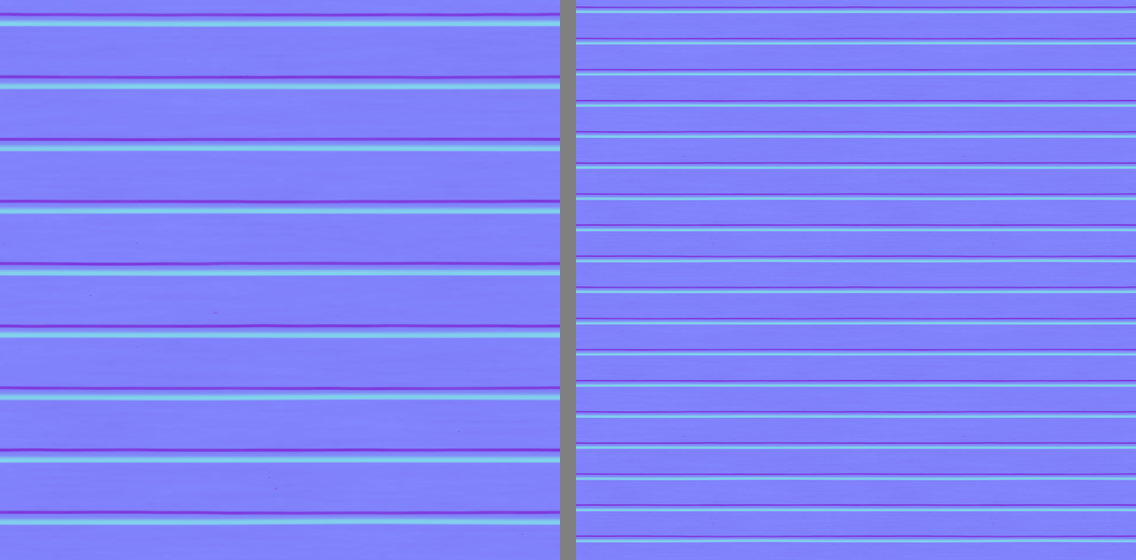
Left: one tile. Right: repeated 2 by 2.
Write a WebGL 2 fragment shader that draws this texture map.

```glsl
#version 300 es
precision highp float;
// Tiling normal map of nine horizontal lap boards with grooves, faint grain and specks.

#define ROWS 9.0
#define LIP_POS 0.762
#define LIP_HALF_WIDTH 0.036
#define BEVEL_POS 0.615
#define BEVEL_HALF_WIDTH 0.048
#define WAVER 0.016
#define GRAIN 0.014
#define SPECKS 16

uniform vec2 u_resolution;
out vec4 outColor;

const vec3 FLAT = vec3(0.502, 0.508, 0.985);
const vec3 LIP = vec3(0.49, 0.19, 0.84);
const vec3 BEVEL = vec3(0.51, 0.83, 0.925);
const vec3 SLOPE = vec3(0.51, 0.61, 0.95);

float hash(vec2 p) {
    vec3 q = fract(vec3(p.xyx) * 0.1031);
    q += dot(q, q.yzx + 33.33);
    return fract((q.x + q.y) * q.z);
}

// Value noise in 0..1 that wraps after a whole number of cells.
float tileNoise(vec2 uv, vec2 cells, float seed) {
    vec2 p = uv * cells;
    vec2 i = floor(p);
    vec2 f = fract(p);
    f = f * f * (3.0 - 2.0 * f);
    vec2 a = mod(i, cells) + seed;
    vec2 b = mod(i + 1.0, cells) + seed;
    return mix(mix(hash(a), hash(vec2(b.x, a.y)), f.x),
               mix(hash(vec2(a.x, b.y)), hash(b), f.x), f.y);
}

// Noise along one board, different for each row.
float rowNoise(float x, float row, float cells, float seed) {
    return tileNoise(vec2(x, (row + 0.0) / ROWS), vec2(cells, ROWS), seed);
}

// Small dents, lit on one side and dark on the other.
vec3 addSpecks(vec3 color, vec2 uv) {
    for (int i = 0; i < SPECKS; i++) {
        float id = float(i);
        vec2 center = vec2(hash(vec2(id, 3.7)), hash(vec2(id, 19.3)));
        vec2 d = fract(uv - center + 0.5) - 0.5;
        float size = mix(0.0012, 0.0034, pow(hash(vec2(id, 41.1)), 4.0));
        float dent = exp(-dot(d, d) / (size * size));
        vec3 tint = mix(SLOPE, LIP, smoothstep(-size, size, d.y));
        color = mix(color, tint, dent * 0.6);
    }
    return color;
}

void main() {
    vec2 uv = gl_FragCoord.xy / u_resolution;
    float pixel = ROWS / u_resolution.y;
    float row = mod(floor(uv.y * ROWS), ROWS);
    float y = fract(uv.y * ROWS);

    // Each edge wavers slightly along its length.
    float lipY = y - LIP_POS - WAVER * (rowNoise(uv.x, row, 4.0, 11.0) - 0.5)
               - 0.4 * WAVER * (rowNoise(uv.x, row, 17.0, 23.0) - 0.5);
    float bevelY = y - BEVEL_POS - WAVER * (rowNoise(uv.x, row, 3.0, 37.0) - 0.5);

    // Board face: long streaks and broad mottling.
    float streaks = tileNoise(uv, vec2(10.0, 150.0), 5.0) - 0.5;
    float fine = tileNoise(uv, vec2(60.0, 220.0), 71.0) - 0.5;
    float mottle = tileNoise(uv, vec2(6.0, 12.0), 53.0) - 0.5;
    float relief = streaks + 0.6 * fine + 0.8 * mottle;
    vec3 color = FLAT + GRAIN * relief * vec3(0.5, 1.2, 0.9);
    color = addSpecks(color, uv);

    // Soft slope between the dark lip and the bright bevel.
    float slope = smoothstep(-0.06, 0.0, bevelY) * (1.0 - smoothstep(0.02, 0.125, bevelY));
    color = mix(color, SLOPE, 0.8 * slope);

    // Bright bevel, crisp below and softer above.
    float soft = max(0.028, pixel);
    float bevel = smoothstep(-BEVEL_HALF_WIDTH - 0.5 * soft, -BEVEL_HALF_WIDTH + soft, bevelY)
                * (1.0 - smoothstep(0.0, BEVEL_HALF_WIDTH + soft, bevelY));
    color = mix(color, BEVEL, bevel * mix(0.9, 1.0, rowNoise(uv.x, row, 8.0, 61.0)));

    // Dark lip with uneven strength.
    float lip = 1.0 - smoothstep(0.006, LIP_HALF_WIDTH + 0.25 * pixel, abs(lipY));
    float wear = 0.7 * rowNoise(uv.x, row, 5.0, 83.0) + 0.3 * rowNoise(uv.x, row, 31.0, 97.0);
    color = mix(color, LIP, lip * mix(0.72, 1.0, wear));

    outColor = vec4(clamp(color, 0.0, 1.0), 1.0);
}
```
